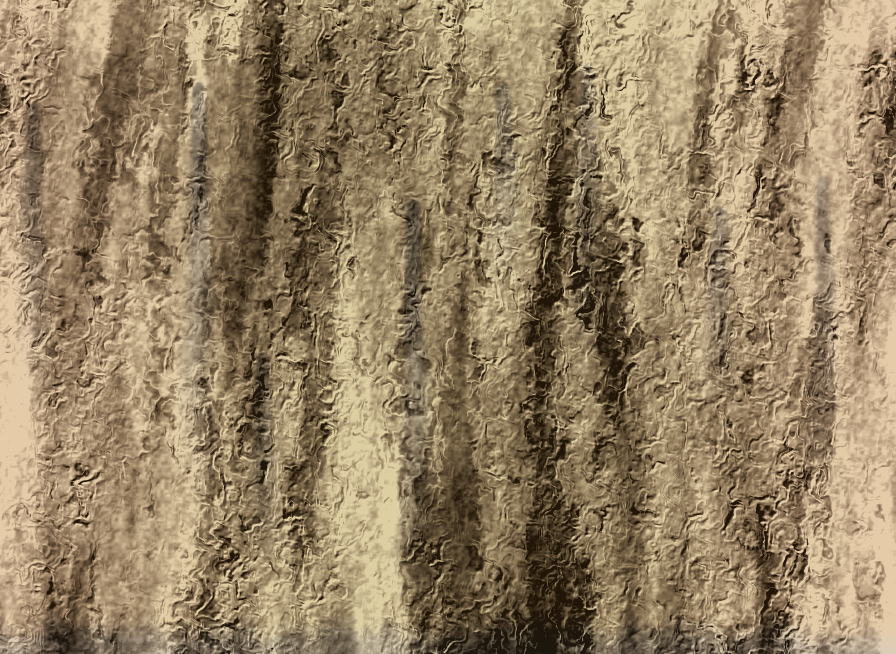
This texture is drawn by a Shadertoy shader. Its source:

```glsl
// Weathered brown paint: vertical streaks, worm-like wrinkles and long dark drips.
// Stretched noise sets the tone, a warped ridge field is lit as relief,
// and the final tone is looked up in an umber-to-cream ramp.

#define BASE_TONE 0.635
#define STREAK_CONTRAST 0.72
#define STAIN_DEPTH 0.27
#define WRINKLE_SCALE vec2(64.0, 40.0)
#define RELIEF 0.62
#define GRAIN 0.32
#define DRIP_COUNT 8
#define DRIP_DEPTH 0.24

const vec3 UMBER = vec3(0.26, 0.20, 0.13);
const vec3 TAN   = vec3(0.56, 0.47, 0.36);
const vec3 CREAM = vec3(0.78, 0.70, 0.57);

float hash(vec2 p) {
    vec3 q = fract(vec3(p.xyx) * 0.1031);
    q += dot(q, q.yzx + 33.33);
    return fract((q.x + q.y) * q.z);
}

float noise(vec2 p) {
    vec2 i = floor(p), f = fract(p);
    f = f * f * (3.0 - 2.0 * f);
    return mix(mix(hash(i), hash(i + vec2(1, 0)), f.x),
               mix(hash(i + vec2(0, 1)), hash(i + vec2(1, 1)), f.x), f.y);
}

float fbm(vec2 p) {
    float sum = 0.0, amp = 0.533;
    for (int i = 0; i < 4; i++) {
        sum += amp * noise(p);
        p = p * 2.03 + vec2(17.3, 9.1);
        amp *= 0.5;
    }
    return sum;
}

float ridge(vec2 p) {
    return 1.0 - abs(2.0 * noise(p) - 1.0);
}

// Height of the curled paint skin
float wrinkles(vec2 p) {
    vec2 warp = vec2(fbm(p * 32.0), fbm(p * 32.0 + 41.0)) - 0.5;
    vec2 q = p * WRINKLE_SCALE + warp * 4.0;
    return 0.65 * ridge(q) + 0.35 * ridge(q * 1.9 + 7.0);
}

// Dark runs with a round head, widening and fading downwards
float drips(vec2 p, float aspect) {
    float cover = 0.0;
    for (int i = 0; i < DRIP_COUNT; i++) {
        float id = float(i);
        float jitter = hash(vec2(id, 3.7));
        float x = (id + 0.2 + 0.6 * jitter) / float(DRIP_COUNT) * aspect;
        float top = mix(0.35, 0.95, hash(vec2(id, 8.2)));
        float len = mix(0.3, 0.7, hash(vec2(id, 5.9)));
        float down = top - p.y;
        float wobble = 0.022 * (noise(vec2(id * 9.0, p.y * 7.0)) - 0.5);
        float fall = clamp(down / len, 0.0, 1.0);
        float width = mix(0.010, 0.024, fall);
        float d = length(vec2(p.x - x - wobble * fall, min(down, 0.0)));
        float soft = mix(0.004, 0.020, fall);
        float body = 1.0 - smoothstep(width - soft, width + soft, d);
        cover = max(cover, body * (1.0 - fall * fall) * mix(0.6, 1.0, jitter));
    }
    return cover;
}

void mainImage(out vec4 fragColor, in vec2 fragCoord) {
    vec2 p = fragCoord / iResolution.y;
    float aspect = iResolution.x / iResolution.y;
    float centre = 1.0 - smoothstep(0.1, 0.5, abs(p.x / aspect - 0.5));

    // Streak coordinates lean and waver a little
    vec2 s = p;
    s.x += 0.035 * (fbm(p * vec2(5.0, 4.0)) - 0.5) - 0.06 * p.y * p.y;

    // Broad and narrow vertical streaks
    float broad = fbm(s * vec2(7.0, 1.1) + 3.0) - 0.5;
    float narrow = fbm(s * vec2(27.0, 3.6) + 11.0) - 0.5;
    float tone = BASE_TONE + STREAK_CONTRAST * (broad + 0.6 * narrow);

    // Wrinkled skin lit from the upper left
    float h = wrinkles(p);
    float slope = h - wrinkles(p + vec2(-0.0018, 0.0026));
    float patches = fbm(s * vec2(9.0, 3.0) + 23.0) + 0.15 * centre;
    float wrinkled = mix(0.35, 1.15, smoothstep(0.38, 0.66, patches));
    float groove = 1.0 - smoothstep(0.22, 0.46, h);
    tone += wrinkled * (RELIEF * slope - 0.15 * groove);

    // Dark stains broken up by the wrinkles, and bare pale slits
    float stain = fbm(s * vec2(17.0, 2.3) + 37.0) + 0.35 * (0.67 - h) + 0.03 * centre;
    float slit = fbm(s * vec2(14.0, 2.2) + 59.0);
    tone -= STAIN_DEPTH * smoothstep(0.50, 0.70, stain);
    tone += 0.17 * smoothstep(0.59, 0.74, slit);

    // Fine grit
    float grit = 0.55 * noise(p * 185.0) + 0.45 * noise(p * vec2(105.0, 80.0) + 5.0);
    tone += GRAIN * (grit - 0.5);

    // Drips, pale upper rim and dirty lower rim
    float drip = drips(p, aspect);
    float rim = 0.05 * narrow;
    tone -= DRIP_DEPTH * drip;
    tone += 0.10 * smoothstep(0.88, 1.0, p.y + rim);
    float dirt = 1.0 - smoothstep(0.01, 0.06, p.y + rim);
    tone -= 0.12 * dirt;
    tone = clamp(tone, 0.13, 0.88);

    // Tone to colour: warmer sides, yellower centre, greyer drips
    vec3 col = tone < TAN.r
        ? mix(UMBER, TAN, (tone - UMBER.r) / (TAN.r - UMBER.r))
        : mix(TAN, CREAM, (tone - TAN.r) / (CREAM.r - TAN.r));
    col *= mix(vec3(1.02, 0.99, 0.99), vec3(0.99, 1.01, 0.96), centre);
    float grey = dot(col, vec3(0.3, 0.59, 0.11));
    col = mix(col, vec3(grey), 0.35 * max(drip, dirt));
    fragColor = vec4(clamp(col, 0.0, 1.0), 1.0);
}
```
